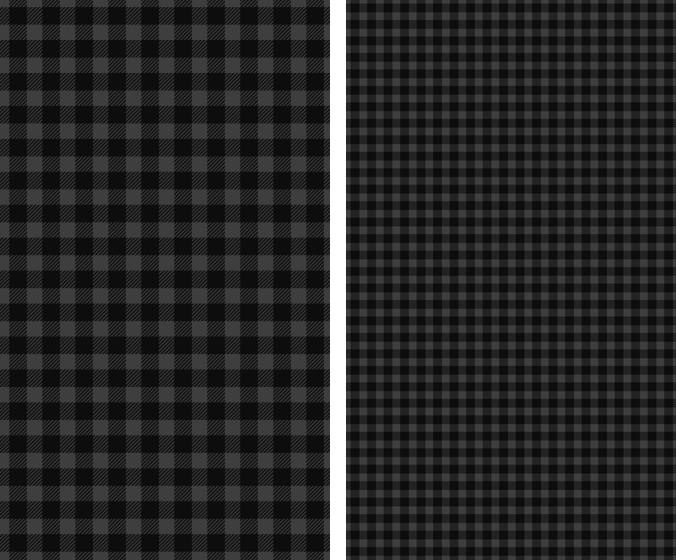
Left: one tile. Right: repeated 2 by 2.
Write a Shadertoy shader that draws this pattern.

```glsl
// Dark gingham: grey bands cross on black cloth, ten checks wide and seventeen high.
// Where a grey band meets a black one, a fine diagonal twill mixes the two.
// All bands are box-filtered pulse trains, so edges stay smooth at any size.

const vec2 CHECKS = vec2(10.0, 17.0);        // whole repeats, so the cloth tiles
const vec2 BAND_START = vec2(0.815, 0.785);  // left and lower edge of a grey band
const float BAND_WIDTH = 0.466;              // share of a check
const float TWILL_LINES = 9.0;               // diagonals per check
const float TWILL_DUTY = 0.44;               // lit share of each diagonal
const float TWILL_SOFTNESS = 1.8;            // diagonal filter, in sample widths

const vec3 BLACK = vec3(0.051);
const vec3 GREY = vec3(0.243);

// Integral of a unit pulse train that is on for the first part of each period
float pulseIntegral(float t, float duty) {
    return floor(t) * duty + min(fract(t), duty);
}

// Average of the pulse train over a span centred on t
float pulse(float t, float duty, float span) {
    float a = pulseIntegral(t - 0.5 * span, duty);
    float b = pulseIntegral(t + 0.5 * span, duty);
    return (b - a) / span;
}

// Coverage of rising diagonal threads
float twill(vec2 p, float span) {
    float phase = (p.x - p.y) * TWILL_LINES;
    return pulse(phase, TWILL_DUTY, span * TWILL_LINES * TWILL_SOFTNESS);
}

// Share of grey yarn: full where bands cross, twill where only one runs
float weave(vec2 p, vec2 span) {
    float warp = pulse(p.x - BAND_START.x, BAND_WIDTH, span.x);
    float weft = pulse(p.y - BAND_START.y, BAND_WIDTH, span.y);
    float both = warp * weft;
    float single = warp + weft - 2.0 * both;
    return both + single * twill(p, max(span.x, span.y));
}

void mainImage(out vec4 fragColor, in vec2 fragCoord) {
    vec2 p = fragCoord / iResolution.xy * CHECKS;
    vec2 span = CHECKS / iResolution.xy;
    fragColor = vec4(mix(BLACK, GREY, weave(p, span)), 1.0);
}
```
